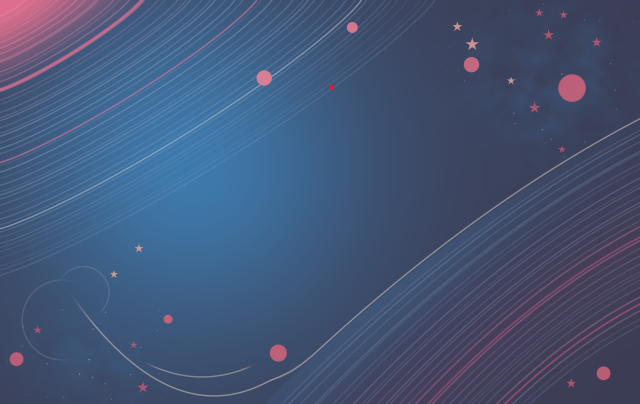
Give the GLSL for this background, as a Shadertoy shader.

```glsl
// Dusky blue backdrop with a pink corner glow, two families of fine curved
// lines, dusty patches, dots and small stars. Units: canvas height = 1.
// Lines are level sets and parabolas, drawn by loops with hashed spacing.

float hash(float n) { return fract(sin(n * 91.17) * 4375.85); }

vec2 hash2(vec2 c) {
    return fract(sin(vec2(dot(c, vec2(127.1, 311.7)), dot(c, vec2(269.5, 183.3)))) * 4375.85);
}

float corner(vec2 cell, vec2 offset, vec2 f) {
    return dot(hash2(cell + offset) * 2.0 - 1.0, f - offset);
}

float gradientNoise(vec2 p) {
    vec2 c = floor(p), f = fract(p), s = f * f * (3.0 - 2.0 * f);
    return mix(mix(corner(c, vec2(0), f), corner(c, vec2(1, 0), f), s.x),
               mix(corner(c, vec2(0, 1), f), corner(c, vec2(1), f), s.x), s.y);
}

float bell(float x) { return exp(-x * x); }

// Smooth coverage of a signed distance, and of a line of half width w
float fill(float d) {
    float px = 1.0 / iResolution.y;
    return 1.0 - smoothstep(-0.7 * px, 0.7 * px, d);
}
float stroke(float d, float w) {
    float px = 1.0 / iResolution.y;
    return 1.0 - smoothstep(max(w - px, 0.0), w + px, abs(d));
}

// Five-pointed star with outer radius r
float star(vec2 p, float r) {
    float sector = 1.256637;
    float a = abs(mod(atan(p.x, p.y) + 0.5 * sector, sector) - 0.5 * sector);
    vec2 q = length(p) * vec2(sin(a), cos(a)) - vec2(0.0, r);
    vec2 edge = r * vec2(0.247, 0.34) - vec2(0.0, r);
    return dot(q, normalize(vec2(-edge.y, edge.x)));
}

void mainImage(out vec4 fragColor, in vec2 fragCoord) {
    vec2 p = fragCoord / iResolution.y;
    float aspect = iResolution.x / iResolution.y;

    // Backdrop with its blue glow
    float d = length(p - vec2(0.47, 0.59));
    float glow = 0.87 * bell(d / 0.42) + 0.13 * bell(d / 0.9);
    vec3 col = mix(vec3(0.232, 0.235, 0.325), vec3(0.245, 0.475, 0.675), glow);

    // Dusty patches and specks
    float patches = bell(length((p - vec2(1.36, 0.80)) / vec2(0.20, 0.19)))
                  + bell(length((p - vec2(0.23, 0.13)) / vec2(0.17, 0.14)));
    float dust = 0.5 + gradientNoise(p * 14.0) + 0.6 * gradientNoise(p * 37.0);
    col = mix(col, vec3(0.23, 0.38, 0.54), 0.5 * patches * clamp(dust, 0.0, 1.0));
    vec2 cell = floor(p * 24.0), seed = hash2(cell);
    float speck = fill(length(fract(p * 24.0) - 0.2 - 0.6 * seed) / 24.0 - 0.0015);
    col += vec3(0.25, 0.3, 0.36) * speck * step(0.72, hash2(cell + 7.0).x) * min(patches, 1.0);

    // Pink corner and the lines that ring it
    vec2 q = max(vec2(p.x / 1.58, 1.0 - p.y), 0.0001);
    float ring = pow(pow(q.x, 1.16) + pow(q.y, 1.16), 1.0 / 1.16);
    float slope = max(length(vec2(dFdx(ring), dFdy(ring))) * iResolution.y, 0.3);
    col = mix(col, vec3(0.90, 0.44, 0.57), 0.95 * (1.0 - smoothstep(0.02, 0.25, ring)));
    for (int i = 0; i < 46; i++) {
        float n = float(i);
        float r = 0.04 + 0.65 * (n + 0.9 * hash(n)) / 46.0;
        vec3 tint = mix(vec3(0.92, 0.56, 0.65), vec3(0.55, 0.66, 0.79), smoothstep(0.2, 0.36, r));
        float alpha = mix(0.12, 0.42, hash(n + 50.0)) * (1.0 - 0.5 * smoothstep(0.4, 0.69, r));
        col = mix(col, tint, alpha * stroke((ring - r) / slope, 0.0009));
    }
    col = mix(col, vec3(0.86, 0.42, 0.55), 0.75 * stroke((ring - 0.222) / slope, 0.004));
    col = mix(col, vec3(0.80, 0.43, 0.56), 0.6 * stroke((ring - 0.402) / slope, 0.0014));
    col = mix(col, vec3(0.70, 0.75, 0.80), 0.6 * stroke((ring - 0.566) / slope, 0.0009));

    // Sweeping band at the lower right, under its leading edge
    float u = aspect - p.x;
    float edgeY = 0.706 - 0.52 * u - 0.25 * u * u;
    float below = edgeY - p.y;
    float inside = smoothstep(0.0, 0.01, below);
    col = mix(col, vec3(0.25, 0.39, 0.55), 0.5 * inside * bell(below / 0.15) * bell((p.x - 0.98) / 0.4));
    col = mix(col, vec3(0.31, 0.24, 0.36), 0.45 * inside * bell((below - 0.33) / 0.16));
    for (int i = 0; i < 30; i++) {
        float n = float(i);
        float start = 0.69 - 0.5 * (n + 0.9 * hash(n + 9.0)) / 30.0;
        float bend = 0.25 + 0.88 * (0.706 - start);
        float y = start - 0.52 * u - bend * u * u;
        float dist = (p.y - y) / length(vec2(1.0, 0.52 + 2.0 * bend * u));
        float pink = bell((start - 0.42) / 0.025) + bell((start - 0.25) / 0.02);
        vec3 tint = mix(vec3(0.48, 0.55, 0.67), vec3(0.75, 0.32, 0.50), min(pink, 1.0));
        float alpha = mix(0.14, 0.38, hash(n + 70.0)) + 0.3 * pink;
        col = mix(col, tint, alpha * stroke(dist, 0.0009 + 0.0008 * pink));
    }

    // Cream leading line with its curl, then a shorter arc above the curl
    vec3 cream = vec3(0.72, 0.69, 0.68);
    float v = p.x - 0.53, join = smoothstep(0.66, 0.78, p.x);
    float curlY = mix(0.02 + 2.0 * v * v, edgeY, join);
    float curlSlope = mix(4.0 * v, 0.52 + 0.5 * u, join);
    float curl = stroke((p.y - curlY) / length(vec2(1.0, curlSlope)), 0.0009);
    col = mix(col, cream, 0.7 * curl * smoothstep(0.165, 0.24, p.x));
    v = p.x - 0.5;
    float arc = stroke((p.y - 0.067 - 1.8 * v * v) / length(vec2(1.0, 3.6 * v)), 0.0009);
    col = mix(col, cream, 0.6 * arc * smoothstep(0.35, 0.40, p.x) * (1.0 - smoothstep(0.60, 0.63, p.x)));

    // Faint loops at the lower left
    vec2 a = p - vec2(0.154, 0.208), b = p - vec2(0.206, 0.276);
    float loops = stroke(length(a) - 0.099, 0.0008) * smoothstep(0.04, -0.04, a.x)
                + stroke(length(b) - 0.064, 0.0008) * smoothstep(-0.04, 0.04, b.x + b.y);
    col = mix(col, cream, 0.22 * loops);

    // Dots: centre and radius
    vec3 dots[8] = vec3[8](vec3(0.654, 0.807, 0.019), vec3(0.872, 0.932, 0.0135),
        vec3(1.167, 0.840, 0.019), vec3(1.416, 0.782, 0.034), vec3(0.416, 0.210, 0.011),
        vec3(0.689, 0.126, 0.021), vec3(0.041, 0.111, 0.017), vec3(1.494, 0.076, 0.017));
    for (int i = 0; i < 8; i++) {
        vec3 rose = mix(vec3(0.75, 0.37, 0.47), vec3(0.88, 0.50, 0.58), bell(length(dots[i].xy - vec2(0.65, 0.85)) / 0.5));
        col = mix(col, rose, 0.95 * fill(length(p - dots[i].xy) - dots[i].z));
    }
    col = mix(col, vec3(0.90, 0.10, 0.20), fill(length(p - vec2(0.821, 0.784)) - 0.006));

    // Stars: centre and radius; peach ones lie up and to the left
    vec3 stars[15] = vec3[15](vec3(1.132, 0.934, 0.012), vec3(1.169, 0.890, 0.016),
        vec3(1.358, 0.913, 0.013), vec3(1.477, 0.895, 0.012), vec3(1.323, 0.733, 0.014),
        vec3(1.265, 0.800, 0.010), vec3(1.395, 0.963, 0.010), vec3(1.335, 0.968, 0.010),
        vec3(1.391, 0.630, 0.009), vec3(0.344, 0.385, 0.011), vec3(0.282, 0.321, 0.010),
        vec3(0.093, 0.183, 0.010), vec3(0.354, 0.041, 0.014), vec3(0.331, 0.146, 0.009),
        vec3(1.414, 0.051, 0.012));
    for (int i = 0; i < 15; i++) {
        float peach = step(stars[i].x, 1.28) * step(0.3, stars[i].y);
        vec3 tint = mix(vec3(0.72, 0.34, 0.45), vec3(0.86, 0.62, 0.60), peach);
        col = mix(col, tint, 0.9 * fill(star(p - stars[i].xy, stars[i].z)));
    }
    fragColor = vec4(col, 1.0);
}
```
